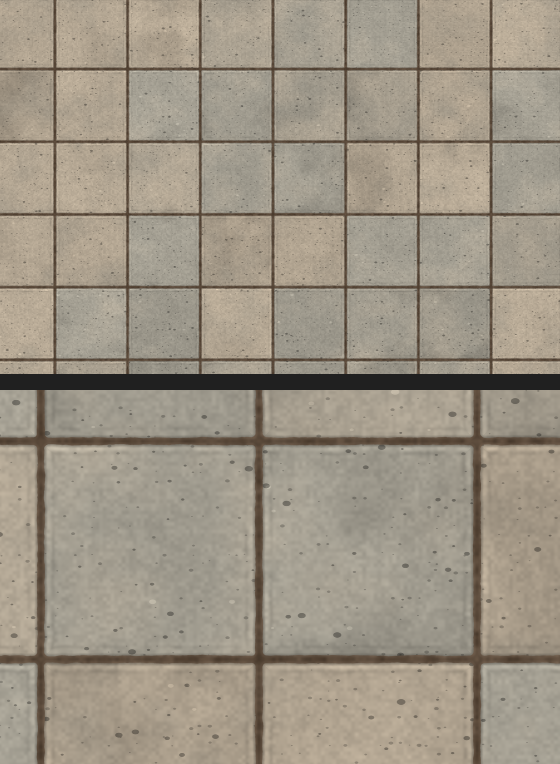
Top: the whole. Bottom: its middle third, enlarged.
Reproduce this texture procedurally as a WebGL 2 fragment shader.

```glsl
#version 300 es
precision highp float;
// Weathered square concrete pavers with narrow brown joints.

#define TILES_ACROSS 7.703            // repeats over the canvas width
#define FIRST_JOINT vec2(0.755, 0.195) // first joints from lower left, in tiles
#define JOINT_HALF 0.017              // half joint width, in tiles
#define CORNER 0.018                  // corner radius
#define EDGE_WEAR 0.011               // roughness of the tile edges
#define TONE_SPREAD 0.075             // brightness change between tiles
#define STAIN 0.13                    // strength of blotches in a tile
#define GRAIN 0.15                    // strength of the fine sand grain
#define PIT_CHANCE 0.16               // share of cells that hold a pit

uniform vec2 u_resolution;
out vec4 outColor;

const vec3 WARM_STONE = vec3(0.705, 0.652, 0.575);
const vec3 COOL_STONE = vec3(0.640, 0.622, 0.572);
const vec3 JOINT_DARK = vec3(0.290, 0.230, 0.175);
const vec3 JOINT_DUST = vec3(0.430, 0.360, 0.295);

float hash(vec2 p) {
  return fract(sin(dot(p, vec2(127.1, 311.7))) * 43758.5453);
}

float noise(vec2 p) {
  vec2 i = floor(p), f = fract(p);
  f = f * f * (3.0 - 2.0 * f);
  float low = mix(hash(i), hash(i + vec2(1, 0)), f.x);
  float high = mix(hash(i + vec2(0, 1)), hash(i + vec2(1, 1)), f.x);
  return mix(low, high, f.y);
}

float fbm(vec2 p) {
  float sum = 0.0, amp = 0.5;
  for (int i = 0; i < 4; i++) {
    sum += amp * noise(p);
    p = p * 2.03 + 17.3;
    amp *= 0.5;
  }
  return sum / 0.9375;
}

// Signed distance to a rounded tile face, negative inside.
float tileDistance(vec2 local) {
  vec2 b = abs(local) - (0.5 - JOINT_HALF - CORNER);
  return length(max(b, 0.0)) + min(max(b.x, b.y), 0.0) - CORNER;
}

// Coverage of small scattered pits, one candidate per cell.
float pits(vec2 p, float cells, float chance, float px) {
  vec2 g = p * cells, cell = floor(g);
  float present = step(hash(cell + 5.7), chance);
  vec2 centre = 0.25 + 0.5 * vec2(hash(cell + 1.3), hash(cell + 8.9));
  vec2 offset = (fract(g) - centre) * vec2(0.8, 1.2);
  float radius = mix(0.06, 0.21, pow(hash(cell + 3.1), 2.0));
  float soft = px * cells;
  return present * (1.0 - smoothstep(radius - soft * 0.6, radius + soft * 0.6, length(offset)));
}

// Stone face: tone per tile, stains, sand grain and pits.
vec3 stone(vec2 p, vec2 id, float px) {
  vec2 shifted = p + id * 7.31;
  float warmth = smoothstep(0.1, 0.8, hash(id + 2.4));
  float tone = hash(id + 11.2) - 0.5;
  float blotch = fbm(shifted * 2.6) - 0.5;
  float cloud = smoothstep(0.5, 0.78, fbm(shifted * 1.7 + 31.0));
  float fine = noise(p * 58.0) + 0.6 * noise(p * 29.0 + 9.0) - 0.8;

  vec3 color = mix(COOL_STONE, WARM_STONE, clamp(warmth + blotch * 0.8, 0.0, 1.0));
  color *= 1.0 + TONE_SPREAD * tone + STAIN * blotch;
  color *= 1.0 - STAIN * cloud * hash(id + 6.6);
  color *= 1.0 + GRAIN * fine * 0.65;
  color *= 1.0 - 0.32 * pits(p, 13.0, PIT_CHANCE, px);
  color *= 1.0 - 0.22 * pits(p + 4.37, 24.0, PIT_CHANCE, px);
  return color * (1.0 + 0.13 * pits(p + 9.71, 11.0, 0.05, px));
}

void main() {
  float px = TILES_ACROSS / u_resolution.x;
  vec2 p = gl_FragCoord.xy * px - FIRST_JOINT;
  vec2 id = floor(p), local = fract(p) - 0.5;

  float d = tileDistance(local);
  d += EDGE_WEAR * (fbm(p * 19.0) - 0.5);

  vec3 color = stone(p, id, px);

  // Bevel: a pale worn rim, a faint groove inside it, a shaded lower edge.
  float chips = noise(p * 16.0 + 3.0);
  float rim = exp(-pow((d + 0.018) / 0.011, 2.0));
  float groove = exp(-pow((d + 0.040) / 0.010, 2.0));
  float side = abs(local.y) > abs(local.x) ? sign(local.y) : 0.0;
  color *= 1.0 + rim * (0.03 + 0.05 * side + 0.08 * (chips - 0.5));
  color *= 1.0 - groove * 0.10 * chips;
  color *= mix(0.80, 1.0, smoothstep(0.0, 0.016, -d));

  // Joint: dark in the middle, dusty by the tiles.
  float dust = noise(p * 27.0) * 0.6 + 0.4 * (1.0 - smoothstep(0.0, JOINT_HALF, d));
  vec3 joint = mix(JOINT_DARK, JOINT_DUST, dust);
  joint *= 0.92 + 0.16 * noise(p * 60.0);

  float cover = smoothstep(-0.7 * px, 0.7 * px, d);
  outColor = vec4(mix(color, joint, cover), 1.0);
}
```
